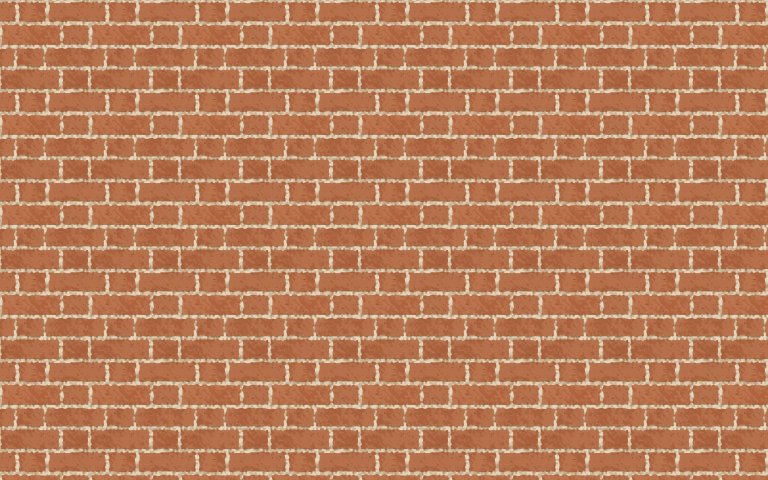
This texture is drawn by a Shadertoy shader. Its source:

```glsl
// Flemish-bond brick wall: a square tile of four courses, each one header and
// one stretcher, repeated 16/3 times over the canvas height. Rounded boxes with
// noisy edges form the bricks; tile-periodic value noise gives the wear.

float hash(vec2 p) {
    vec3 q = fract(p.xyx * vec3(0.1031, 0.1030, 0.0973));
    q += dot(q, q.yzx + 33.33);
    return fract((q.x + q.y) * q.z);
}

// Value noise that wraps after "cells" lattice cells per tile
float noise(vec2 p, vec2 cells) {
    p *= cells;
    vec2 i = floor(p), f = p - i;
    f = f * f * (3.0 - 2.0 * f);
    vec2 a = mod(i, cells), b = mod(i + 1.0, cells);
    return mix(mix(hash(a), hash(vec2(b.x, a.y)), f.x),
               mix(hash(vec2(a.x, b.y)), hash(b), f.x), f.y);
}

float roundedBox(vec2 p, vec2 halfSize, float radius) {
    vec2 q = abs(p) - halfSize + radius;
    return length(max(q, 0.0)) + min(max(q.x, q.y), 0.0) - radius;
}

void mainImage(out vec4 fragColor, in vec2 fragCoord) {
    // Tile coordinates, y running down from the top edge
    float tilesPerHeight = 16.0 / 3.0;
    float pixel = tilesPerHeight / iResolution.y;
    vec2 p = vec2(fragCoord.x, iResolution.y - fragCoord.y) * pixel;
    p = fract(p - vec2(0.0, 0.007));

    // Courses: top, bottom, header left, header right
    vec4 courses[4] = vec4[4](
        vec4(0.000, 0.251, 0.190, 0.524),
        vec4(0.251, 0.509, 0.684, 1.003),
        vec4(0.509, 0.749, 0.175, 0.498),
        vec4(0.749, 1.000, 0.677, 0.997));
    int row = int(p.y > 0.251) + int(p.y > 0.509) + int(p.y > 0.749);
    vec4 course = courses[row];

    // Local box of the header or the stretcher
    float along = fract(p.x - course.z);
    float headerWidth = course.w - course.z;
    bool header = along < headerWidth;
    vec2 size = vec2(header ? headerWidth : 1.0 - headerWidth, course.y - course.x);
    vec2 local = vec2(along - (header ? 0.0 : headerWidth), p.y - course.x) - 0.5 * size;
    vec2 joint = vec2(row == 2 ? 0.013 : 0.018, 0.021);

    // Noise layers
    float broad = noise(p, vec2(9.0));
    float medium = noise(p + 0.37, vec2(23.0));
    float fine = noise(p + 0.71, vec2(47.0));
    float scratch = noise(vec2(p.x + p.y, p.y - p.x), vec2(11.0, 34.0));

    float edge = roundedBox(local, 0.5 * size - joint, 0.014);
    edge += (medium - 0.5) * 0.016 + (fine - 0.5) * 0.010;

    // Brick face: mottling, diagonal scratches, pits and dusty rims
    float tone = 0.4 * broad + 0.3 * scratch + 0.3 * fine;
    vec3 brick = mix(vec3(0.67, 0.38, 0.24), vec3(0.725, 0.452, 0.302),
                     smoothstep(0.28, 0.58, tone));
    float brickId = hash(vec2(float(row) * 2.0 + float(header), 5.0));
    brick *= 0.98 + 0.04 * brickId - (row == 2 ? 0.02 : 0.0);
    brick = mix(brick, vec3(0.52, 0.28, 0.18),
                0.6 * smoothstep(0.74, 0.92, 0.6 * medium + 0.4 * fine));
    brick = mix(brick, vec3(0.69, 0.51, 0.38),
                0.6 * smoothstep(-0.03, 0.0, edge) * smoothstep(0.3, 0.8, fine));

    // Mortar: pale grains over sandy hollows
    float grain = 0.6 * fine + 0.4 * medium;
    vec3 mortar = mix(vec3(0.71, 0.57, 0.43), vec3(0.80, 0.70, 0.58),
                      smoothstep(0.2, 0.42, grain));
    mortar = mix(mortar, vec3(0.90, 0.83, 0.73), smoothstep(0.42, 0.68, grain));

    // Brown shade beneath the lower rim of each brick
    float lower = smoothstep(0.5 * size.y - 0.040, 0.5 * size.y - 0.022, local.y);
    float shade = lower * (1.0 - smoothstep(0.0, 0.016, abs(edge)));
    mortar = mix(mortar, vec3(0.55, 0.40, 0.25), 0.65 * shade * smoothstep(0.2, 0.7, medium));
    brick = mix(brick, vec3(0.53, 0.34, 0.21), 0.45 * shade);

    float mortarMask = smoothstep(-0.6 * pixel, 0.6 * pixel, edge);
    fragColor = vec4(mix(brick, mortar, mortarMask), 1.0);
}
```
